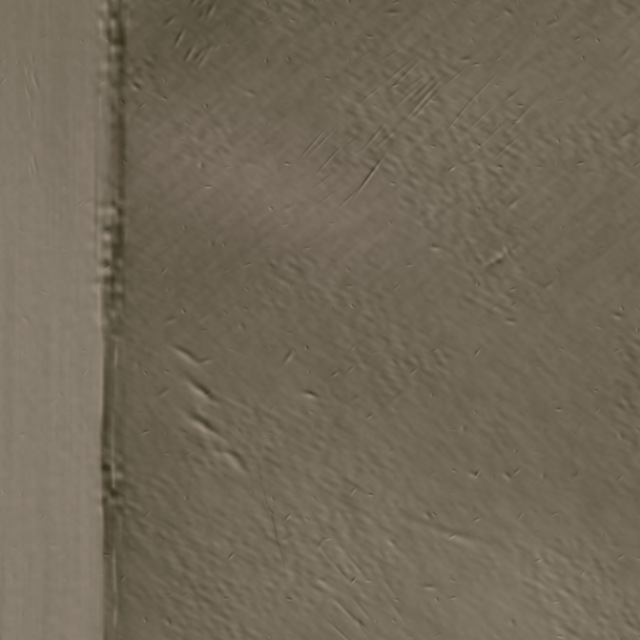
A three.js fragment shader for this texture:

```glsl
// Worn plaster wall beside a lighter upright strip, split by a crumbling dark seam.
// Broad tone patches and slanted grain make the ground; embossed noise and
// gaussian dents, lit from below, make the pits, scratches, gouges and ridges.

#define SHADE vec3(0.35, 0.32, 0.25)
#define LIGHT vec3(0.52, 0.48, 0.42)
#define MAUVE vec3(0.010, 0.0, 0.012)
#define WALL_TONE 0.40
#define STRIP_TONE 0.98
#define SEAM_X 0.159
#define GRAIN 0.22
#define MOTTLE 0.36
#define PIT_DEPTH 0.55
#define SCRATCH_DEPTH 0.36
#define GOUGE_DEPTH 0.85

varying vec2 vUv;

float hash(vec2 p) {
  vec3 q = fract(vec3(p.xyx) * 0.1031);
  q += dot(q, q.yzx + 33.33);
  return fract((q.x + q.y) * q.z);
}

vec2 hash2(vec2 p) { return vec2(hash(p), hash(p + 57.3)); }

float noise(vec2 p) {
  vec2 i = floor(p), f = fract(p);
  f = f * f * (3.0 - 2.0 * f);
  return mix(mix(hash(i), hash(i + vec2(1, 0)), f.x),
             mix(hash(i + vec2(0, 1)), hash(i + vec2(1, 1)), f.x), f.y);
}

vec2 turn(vec2 d, float a) {
  float c = cos(a), s = sin(a);
  return vec2(c * d.x + s * d.y, c * d.y - s * d.x);
}

float fbm(vec2 p) {
  float sum = 0.0, amp = 0.5;
  for (int i = 0; i < 4; i++) {
    sum += amp * noise(p);
    p = turn(p, 0.6) * 2.03 + 17.1;
    amp *= 0.5;
  }
  return sum;
}

float bell(float x) { return exp(-x * x); }

float blob(vec2 p, vec2 centre, float angle, vec2 radius) {
  vec2 q = turn(p - centre, angle) / radius;
  return exp(-dot(q, q));
}

// Embossed mark: dark upper flank, light lower flank.
float dent(vec2 p, vec2 centre, float angle, vec2 radius) {
  vec2 q = turn(p - centre, angle) / radius;
  return -2.3 * q.y * exp(-dot(q, q));
}

// Noise lit from one side.
float emboss(vec2 g) { return noise(g) - noise(g + vec2(0.3, 0.6)); }

// Sparse small pits, at most one per grid cell.
float pits(vec2 p, float cells) {
  vec2 id = floor(p * cells), h = hash2(id + cells);
  vec2 centre = 0.3 + 0.4 * hash2(id + 9.7);
  return pow(h.x, 5.0) * dent(fract(p * cells), centre, 2.6 * h.y - 1.6,
                              vec2(0.08 + 0.1 * h.y, 0.07));
}

// Cluster of nearly parallel strokes.
float scratches(vec2 p, vec2 centre, float angle, vec2 spread, vec2 size) {
  float sum = 0.0;
  for (int i = 0; i < 12; i++) {
    vec2 h = hash2(vec2(float(i) * 3.7, 91.0 * centre.x + 37.0 * centre.y));
    float k = hash(h * 91.0);
    sum += (0.3 + 0.7 * k) * dent(p, centre + (h - 0.5) * spread,
             angle + 0.4 * (k - 0.5), size * vec2(0.5 + k, 0.8 + 0.4 * h.x));
  }
  return sum;
}

float wallTone(vec2 p) {
  float t = WALL_TONE;
  t += 0.36 * blob(p, vec2(0.80, 0.05), -0.25, vec2(0.48, 0.19));
  t += 0.26 * blob(p, vec2(0.43, 0.70), -0.35, vec2(0.24, 0.07));
  t += 0.13 * blob(p, vec2(0.80, 0.85), 0.6, vec2(0.30, 0.22));
  t -= 0.28 * blob(p, vec2(0.29, 0.97), 0.5, vec2(0.13, 0.08));
  t -= 0.16 * blob(p, vec2(0.20, 0.28), 0.0, vec2(0.13, 0.38));
  t += MOTTLE * (fbm(p * 5.0) - 0.47);
  // Grain rises to the right above and falls to the right below.
  float rising = noise(turn(p, 0.7) * vec2(30.0, 120.0));
  float falling = noise(turn(p, -0.8) * vec2(30.0, 120.0));
  t += GRAIN * (mix(falling, rising, smoothstep(0.3, 0.7, p.y)) - 0.5);
  float rough = smoothstep(0.45, 0.75, noise(p * 9.0 + 5.0));
  return t + (0.15 + 0.35 * rough) * emboss(turn(p, -0.5) * vec2(75.0, 130.0));
}

float stripTone(vec2 p) {
  float t = STRIP_TONE - 0.26 * smoothstep(0.5, 1.0, p.y);
  t += 0.16 * (noise(vec2(p.x * 70.0, p.y * 2.5)) - 0.5);
  t += 0.10 * (noise(vec2(p.x * 190.0, p.y * 9.0)) - 0.5);
  t += 0.14 * blob(p, vec2(0.130, 0.25), 0.0, vec2(0.006, 0.3));
  return t + 0.10 * emboss(p * vec2(110.0, 70.0));
}

// Broken upright grooves, pale chips and loose crumbs along the edge.
float seamTone(vec2 p, float d, float upper) {
  float broken = smoothstep(0.35, 0.75, noise(vec2(p.y * 13.0, 4.0)));
  float groove = 0.007 + 0.022 * upper;
  float t = -(0.08 + 0.4 * broken) * bell((d - groove) / 0.007);
  t -= 0.18 * bell((d - 0.022) / 0.022);
  float chip = smoothstep(0.5, 0.8, noise(vec2(p.y * 32.0, 8.0)));
  t += 0.5 * chip * bell((d - groove - 0.011) / 0.003);
  float lip = smoothstep(0.5, 0.85, noise(vec2(p.y * 24.0, 31.0)));
  t += 0.3 * lip * bell((d + 0.003) / 0.003);
  t -= 0.4 * broken * blob(p, vec2(0.15, 0.68), 0.0, vec2(0.003, 0.09));
  float streak = noise(vec2(p.x * 170.0, p.y * 18.0)) - 0.5;
  t += 0.5 * streak * bell((d - 0.015) / 0.022);
  float patchy = smoothstep(0.5, 0.75, noise(vec2(p.y * 8.0, 21.0)));
  return t + 1.3 * patchy * emboss(p * vec2(95.0, 75.0)) * bell((d - 0.015) / 0.025);
}

float marks(vec2 p) {
  vec2 thin = vec2(0.020, 0.0024);
  float s = scratches(p, vec2(0.62, 0.87), 0.7, vec2(0.10, 0.09), thin);
  s += scratches(p, vec2(0.55, 0.74), 0.75, vec2(0.13, 0.10), thin);
  s += 0.7 * scratches(p, vec2(0.76, 0.81), 0.7, vec2(0.12, 0.16), thin);
  s += scratches(p, vec2(0.57, 0.07), -0.85, vec2(0.13, 0.13), thin * 1.3);
  s += 1.5 * scratches(p, vec2(0.31, 0.95), 0.9, vec2(0.07, 0.11), vec2(0.009, 0.004));
  s += 0.8 * scratches(p, vec2(0.05, 0.83), -1.4, vec2(0.016, 0.2), vec2(0.01, 0.003));
  // Column of slanted gouges, lone pit, hooked nick, low ridge and crack.
  vec2 w = p + 0.008 * (vec2(noise(p * 45.0), noise(p * 45.0 + 7.0)) - 0.5);
  float g = 0.0;
  for (int i = 0; i < 4; i++) {
    float k = float(i);
    vec2 c = vec2(0.288 + 0.021 * k + 0.012 * sin(k * 2.6), 0.445 - 0.055 * k);
    g += (0.75 + 0.25 * sin(k * 1.3)) * dent(w, c, -0.6, vec2(0.026, 0.007));
  }
  g += 0.8 * dent(w, vec2(0.484, 0.38), -0.4, vec2(0.011, 0.005));
  g -= 0.5 * dent(w, vec2(0.775, 0.595), 0.6, vec2(0.022, 0.006));
  g += 0.5 * dent(w, vec2(0.795, 0.608), -1.0, vec2(0.012, 0.005));
  g += 0.5 * dent(w, vec2(0.71, 0.165), -0.32, vec2(0.07, 0.007))
     * (0.3 + noise(p * 28.0));
  g -= 0.3 * blob(w, vec2(0.425, 0.19), -1.33, vec2(0.09, 0.0022));
  return SCRATCH_DEPTH * s + GOUGE_DEPTH * g;
}

void main() {
  vec2 p = vUv;
  float upper = smoothstep(0.4, 0.7, p.y);
  float d = p.x - SEAM_X - 0.006 * (noise(vec2(p.y * 22.0, 2.0)) - 0.5);
  float wall = smoothstep(-0.004, 0.004 + 0.022 * upper, d);
  float tone = mix(stripTone(p), wallTone(p), wall) + seamTone(p, d, upper);
  tone += marks(p) + 0.4 * GRAIN * (noise(p * 170.0) - 0.5);
  tone += PIT_DEPTH * mix(0.4, 1.0, wall) * (pits(p, 17.0) + pits(p + 0.37, 31.0));
  vec3 colour = mix(SHADE, LIGHT, clamp(tone, -0.8, 1.35));
  colour += MAUVE * blob(p, vec2(0.42, 0.70), -0.35, vec2(0.26, 0.12));
  gl_FragColor = vec4(colour, 1.0);
}
```
